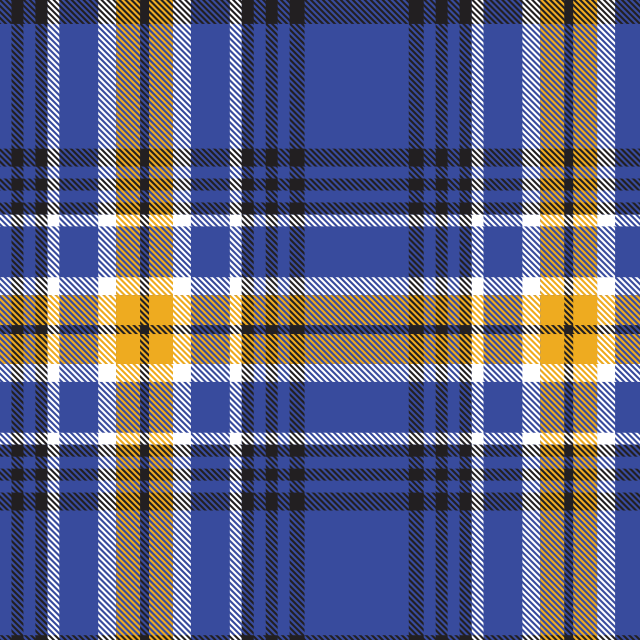
A WebGL 1 fragment shader for this pattern:

```glsl
precision highp float;

// Tartan in blue, black, white and amber. Mirrored stripe setts give one
// colour for the warp and one for the weft; a diagonal twill then picks
// which of the two threads shows. Lengths are in threads, 214 per canvas.

uniform vec2 u_resolution;

const float THREADS = 214.0;      // even, so the twill wraps at the edges
const float LEFT_PIVOT = 48.34;   // mirror lines of the vertical stripes
const float RIGHT_PIVOT = 190.17;
const float ROW_PIVOT = 103.8;    // mirror line of the horizontal stripes

const vec3 BLUE = vec3(0.22, 0.295, 0.615);
const vec3 BLACK = vec3(0.135, 0.122, 0.128);
const vec3 WHITE = vec3(1.0);
const vec3 AMBER = vec3(0.935, 0.67, 0.125);

// Coverage of the interval from lo to hi, softened over one pixel.
float band(float d, float lo, float hi, float px) {
  return clamp((d - lo) / px + 0.5, 0.0, 1.0)
       * clamp((hi - d) / px + 0.5, 0.0, 1.0);
}

// Amber centre with a black core and a white border.
vec3 centreStripe(vec3 col, float d, float amberEnd, float whiteEnd, float px) {
  col = mix(col, WHITE, band(d, amberEnd, whiteEnd, px));
  col = mix(col, AMBER, band(d, -px, amberEnd, px));
  return mix(col, BLACK, band(d, -px, 1.5, px));
}

// A white line followed by two thin black lines and a wider one.
vec3 lineGroup(vec3 col, float d, float start, float lastWidth, float px) {
  float e = d - start;
  col = mix(col, WHITE, band(e, 0.0, 4.0, px));
  for (int i = 0; i < 3; i++) {
    float lo = 4.0 + 8.0 * float(i);
    float width = i == 2 ? lastWidth : 4.0;
    col = mix(col, BLACK, band(e, lo, lo + width, px));
  }
  return col;
}

// Vertical stripes, mirrored about the nearer of two pivots.
vec3 warpColour(float x, float px) {
  float middle = 0.5 * (LEFT_PIVOT + RIGHT_PIVOT);
  float d = abs(x - (x < middle ? LEFT_PIVOT : RIGHT_PIVOT));
  vec3 col = centreStripe(BLUE, d, 9.5, 15.5, px);
  return lineGroup(col, d, 28.5, 5.0, px);
}

// Horizontal stripes, mirrored about one pivot and wrapping at the edges.
vec3 weftColour(float y, float px) {
  float d = abs(y - ROW_PIVOT);
  d = min(d, THREADS - d);
  vec3 col = centreStripe(BLUE, d, 11.5, 17.5, px);
  col = lineGroup(col, d, 34.5, 6.0, px);
  return mix(col, BLACK, band(d, 102.2, THREADS, px));
}

// Diagonal ribs, one thread over and one under: 1 where the weft shows.
float twill(vec2 p, float px) {
  float rib = abs(fract(0.5 * (p.x + p.y)) - 0.5) - 0.25;
  float dist = rib * sqrt(2.0);
  return clamp(dist / px + 0.5, 0.0, 1.0);
}

void main() {
  vec2 p = gl_FragCoord.xy / u_resolution * THREADS;
  vec2 px = THREADS / u_resolution;
  vec3 warp = warpColour(p.x, px.x);
  vec3 weft = weftColour(p.y, px.y);
  float weftOnTop = twill(p, max(px.x, px.y));
  gl_FragColor = vec4(mix(warp, weft, weftOnTop), 1.0);
}
```
